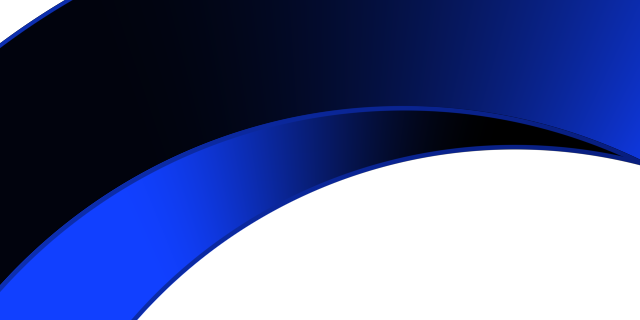
Write a Shadertoy shader that draws this background.

```glsl
// Two overlapping curved ribbons in blue and black sweep across white.
// Large circles bound the ribbons, angular gradients shade them,
// and thin blue rims follow each circular edge.

const vec3 WHITE = vec3(1.0);
const vec3 BLUE = vec3(0.066, 0.25, 1.0);
const vec3 RIM_LEFT = vec3(0.05, 0.185, 0.70);
const vec3 RIM_RIGHT = vec3(0.03, 0.115, 0.49);
const float RIM_WIDTH = 0.0143;

// Signed distance to a circle: negative inside
float circleDistance(vec2 p, vec2 center, float radius) {
    return length(p - center) - radius;
}

// Antialiased coverage of the region where d is negative
float coverage(float d, float pixel) {
    return 1.0 - smoothstep(-0.7 * pixel, 0.7 * pixel, d);
}

// Coverage of a strip lying between distances near and far
float strip(float d, float near, float far, float pixel) {
    return coverage(d - far, pixel) * (1.0 - coverage(d - near, pixel));
}

// Rear ribbon: near black on the left, blue on the right
vec3 rearShade(float angle) {
    float t = clamp((angle + 0.4) / 0.9, 0.0, 1.1);
    return BLUE * (0.05 + 0.72 * t * t);
}

// Front ribbon: bright blue on the left, black on the right
vec3 frontShade(float angle) {
    return BLUE * (1.0 - smoothstep(-0.45, 0.32, angle));
}

void mainImage(out vec4 fragColor, in vec2 fragCoord) {
    vec2 p = fragCoord / iResolution.y;
    float pixel = 1.0 / iResolution.y;

    // Circular boundaries
    float outer = circleDistance(p, vec2(1.372, -0.974), 2.294);
    float middle = circleDistance(p, vec2(1.263, -1.034), 1.703);
    float inner = circleDistance(p, vec2(1.609, -1.040), 1.573);

    // Angle from vertical about a point below the canvas
    vec2 fan = p - vec2(1.04, -1.03);
    float angle = atan(fan.x, fan.y);
    vec3 rimColor = mix(RIM_LEFT, RIM_RIGHT, clamp(0.5 * p.x, 0.0, 1.0));

    // Rear ribbon and its outer rim
    vec3 color = mix(WHITE, rearShade(angle), coverage(outer, pixel));
    color = mix(color, rimColor, strip(outer, -0.012, 0.0, pixel));

    // Front ribbon and its upper rim
    color = mix(color, frontShade(angle), coverage(middle, pixel));
    color = mix(color, rimColor, strip(middle, -RIM_WIDTH, 0.0, pixel));

    // Lower rim, then the white opening
    color = mix(color, rimColor, strip(inner, 0.0, RIM_WIDTH, pixel));
    color = mix(color, WHITE, coverage(inner, pixel));

    fragColor = vec4(color, 1.0);
}
```
